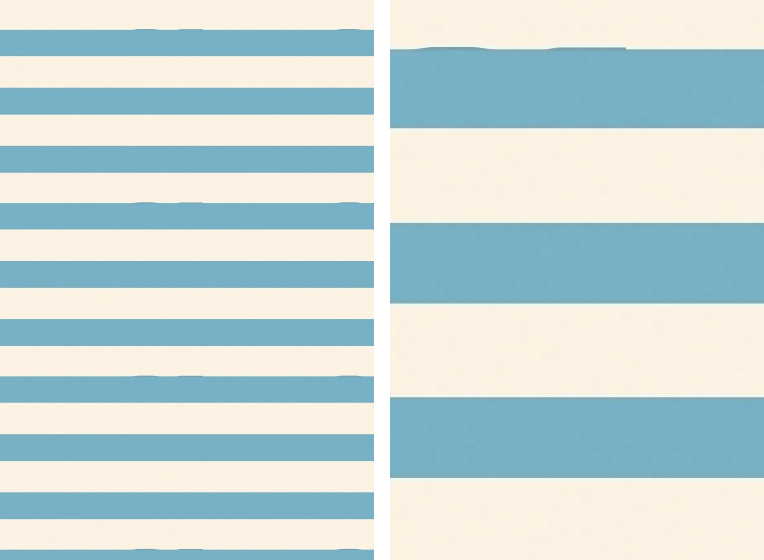
Left: the whole. Right: its middle third, enlarged.
Reproduce this pattern procedurally as a WebGL 1 fragment shader.

```glsl
precision highp float;

uniform vec2 u_resolution;

// Lengths are fractions of the canvas height
#define TILE vec2(0.3633, 0.3094)
#define FIRST_CELL 0.0260
#define PITCH 0.1038
#define STRIPE_CENTER 0.0508
#define HALF_WIDTH 0.0240
#define RIM_WIDTH 0.0020
#define WEAR_LIFT 0.0014
#define GRAIN 0.008

const vec3 CREAM = vec3(0.99, 0.95, 0.89);
const vec3 BLUE = vec3(0.47, 0.69, 0.77);
const vec3 PALE_HALO = vec3(0.94, 0.97, 0.94);
const vec3 GREY_RIM = vec3(0.51, 0.67, 0.71);

float hash(vec2 p) {
  return fract(sin(dot(p, vec2(127.1, 311.7))) * 43758.5453);
}

// Smooth bump that rises from a and falls back by b
float bump(float x, float a, float b) {
  float ramp = 0.3 * (b - a);
  return smoothstep(a, a + ramp, x) * (1.0 - smoothstep(b - ramp, b, x));
}

// Worn ridges along one edge; the second ends abruptly at the tile seam
float wear(float x) {
  return bump(x, 0.234, 0.286) + 0.8 * smoothstep(0.314, 0.324, x);
}

void main() {
  vec2 p = gl_FragCoord.xy / u_resolution.y;
  float pixel = 1.0 / u_resolution.y;

  // Each tile holds three stripes, counted downward
  float x = mod(p.x, TILE.x);
  float y = mod(1.0 - p.y - FIRST_CELL, TILE.y);
  float index = min(floor(y / PITCH), 2.0);
  float offset = y - index * PITCH - STRIPE_CENTER;

  // The first stripe is slightly thinner and worn on its upper edge
  float first = 1.0 - step(0.5, index);
  float ridge = first * wear(x) * step(offset, 0.0);
  float halfWidth = HALF_WIDTH - 0.0005 * first + WEAR_LIFT * ridge;
  float dist = abs(offset) - halfWidth;

  // Pale fringe outside the edge, greyer rim inside it
  float soft = 0.6 * pixel;
  float fringe = 1.0 - smoothstep(RIM_WIDTH - soft, RIM_WIDTH + soft, abs(dist));
  vec3 ground = mix(CREAM, PALE_HALO, fringe);
  vec3 stripe = mix(BLUE, GREY_RIM * (1.0 - 0.06 * ridge), fringe);
  vec3 color = mix(stripe, ground, smoothstep(-soft, soft, dist));

  // Faint paper grain
  color += GRAIN * (hash(floor(p * 256.0)) - 0.5);

  gl_FragColor = vec4(color, 1.0);
}
```
